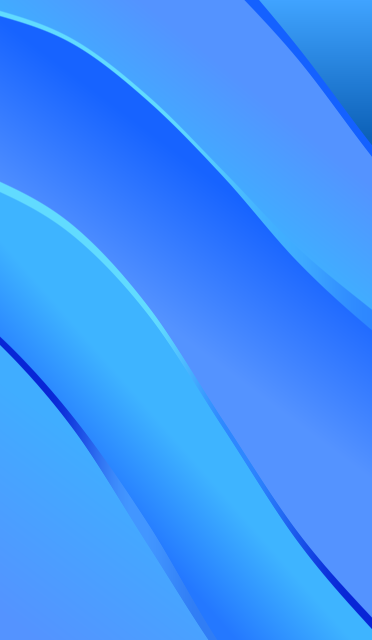
This background is drawn by a WebGL 1 fragment shader. Its source:

```glsl
precision highp float;

uniform vec2 u_resolution;

const vec3 PERIWINKLE = vec3(0.33, 0.575, 1.0);
const vec3 SKY = vec3(0.25, 0.68, 1.0);
const vec3 AZURE = vec3(0.245, 0.705, 1.0);
const vec3 ROYAL = vec3(0.09, 0.39, 1.0);
const vec3 COBALT = vec3(0.14, 0.47, 1.0);
const vec3 CYAN = vec3(0.38, 0.86, 1.0);
const vec3 NAVY = vec3(0.03, 0.15, 0.84);
const vec3 DEEP_SEA = vec3(0.05, 0.38, 0.72);

// Catmull-Rom weights for four knot distances
vec4 knotWeights(vec4 offset) {
  vec4 d = min(abs(offset), 2.0);
  vec4 inner = (1.5 * d - 2.5) * d * d + 1.0;
  vec4 outer = ((2.5 - 0.5 * d) * d - 4.0) * d + 2.0;
  return mix(outer, inner, step(d, vec4(1.0)));
}

// Smooth curve through eight evenly spaced heights; the second starts at x = 0
float spline(float x, vec4 first, vec4 last) {
  float t = 1.0 + 5.0 * x;
  return dot(first, knotWeights(t - vec4(0.0, 1.0, 2.0, 3.0)))
       + dot(last, knotWeights(t - vec4(4.0, 5.0, 6.0, 7.0)));
}

// Coverage of everything below a curve, with a soft one-pixel edge
float below(float depth, float curve) {
  float pixel = 1.0 / u_resolution.y;
  return smoothstep(-pixel, pixel, depth - curve);
}

// Linear gradient along a direction
vec3 ramp(vec2 p, vec2 dir, float from, float to, vec3 a, vec3 b) {
  return mix(a, b, clamp((dot(p, dir) - from) / (to - from), 0.0, 1.0));
}

// Three-colour blend along a rim; stops hold the two fade intervals
vec3 rimColor(float x, vec4 stops, vec3 a, vec3 b, vec3 c) {
  vec3 color = mix(a, b, smoothstep(stops.x, stops.y, x));
  return mix(color, c, smoothstep(stops.z, stops.w, x));
}

// Lays a rim and then the band beneath it over the backdrop
vec3 layer(vec3 base, float depth, float top, float bottom, vec3 rim, vec3 band) {
  base = mix(base, rim, below(depth, top));
  return mix(base, band, below(depth, max(top, bottom)));
}

void main() {
  float x = gl_FragCoord.x / u_resolution.x;
  vec2 p = gl_FragCoord.xy / u_resolution.y;
  p.y = 1.0 - p.y;

  // Corner backdrop
  vec3 color = ramp(p, vec2(0.0, 1.0), 0.0, 0.215, vec3(0.25, 0.64, 1.0), DEEP_SEA);

  // Upper band
  float top = spline(x, vec4(-0.547, -0.43, -0.313, -0.195), vec4(-0.065, 0.073, 0.227, 0.371));
  float bottom = spline(x, vec4(-0.5, -0.39, -0.273, -0.156), vec4(-0.035, 0.092, 0.245, 0.388));
  vec3 band = ramp(p, vec2(0.626, -0.78), -0.02, 0.14, SKY, PERIWINKLE);
  color = layer(color, p.y, top, bottom, vec3(0.08, 0.38, 1.0), band);

  // Royal blue band with a bright rim
  top = spline(x, vec4(-0.005, 0.017, 0.0625, 0.151), vec4(0.267, 0.387, 0.484, 0.573));
  bottom = spline(x, vec4(0.003, 0.025, 0.07, 0.159), vec4(0.276, 0.409, 0.516, 0.605));
  band = ramp(p, vec2(-0.6, 0.8), 0.026, 0.25, ROYAL, PERIWINKLE);
  vec3 rim = rimColor(x, vec4(0.42, 0.78, 0.76, 1.0), CYAN, SKY, vec3(0.18, 0.53, 1.0));
  color = layer(color, p.y, top, bottom, rim, band);

  // Azure band, its rim turning from cyan to navy
  top = spline(x, vec4(0.247, 0.284, 0.354, 0.48), vec4(0.657, 0.831, 0.965, 1.081));
  bottom = spline(x, vec4(0.263, 0.3, 0.37, 0.493), vec4(0.669, 0.846, 0.983, 1.1));
  band = ramp(p, vec2(-0.75, 0.66), 0.247, 0.384, AZURE, COBALT);
  rim = rimColor(x, vec4(0.4, 0.62, 0.65, 0.95), CYAN, vec3(0.18, 0.53, 1.0), NAVY);
  color = layer(color, p.y, top, bottom, rim, band);

  // Lower left band, its rim fading out of navy
  top = spline(x, vec4(0.436, 0.526, 0.654, 0.82), vec4(1.014, 1.159, 1.3, 1.44));
  bottom = spline(x, vec4(0.443, 0.539, 0.673, 0.854), vec4(1.033, 1.172, 1.31, 1.45));
  band = ramp(p, vec2(-0.6, 0.8), 0.47, 0.77, SKY, PERIWINKLE);
  rim = rimColor(x, vec4(0.12, 0.36, 0.38, 0.54), NAVY, vec3(0.26, 0.59, 1.0), vec3(0.19, 0.49, 0.96));
  color = layer(color, p.y, top, bottom, rim, band);

  gl_FragColor = vec4(color, 1.0);
}
```
